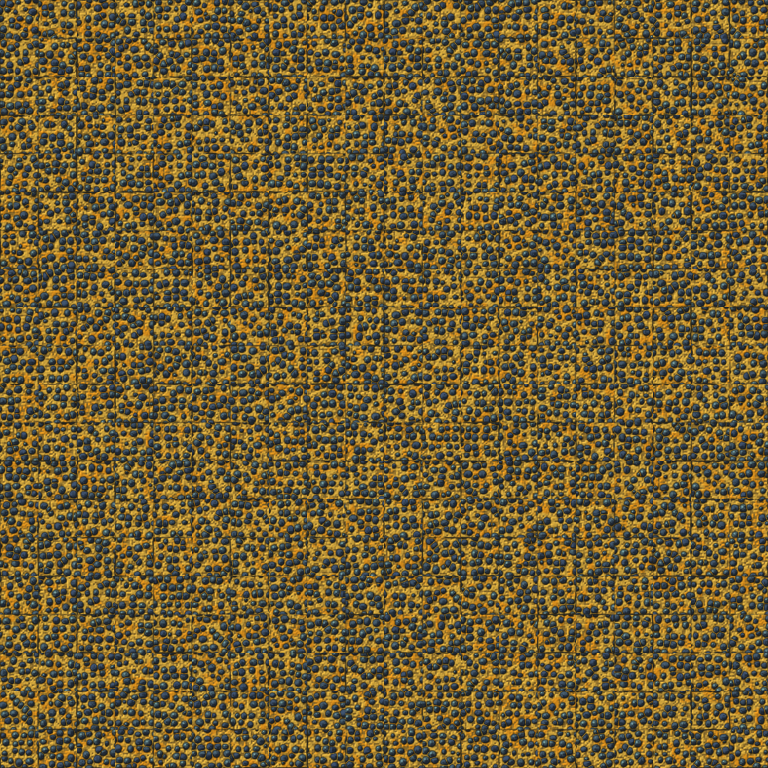
A WebGL 1 fragment shader for this texture:

```glsl
precision highp float;
// Blue-grey pebbles set in grainy gold, laid as 20 by 20 square patches.
// Each patch crops one jittered-cell pebble field at a random offset, so
// pebbles are cut at the joins, where broken dark seams run.

uniform vec2 u_resolution;

float hash(vec2 p) {
  return fract(sin(dot(p, vec2(127.1, 311.7))) * 43758.5453);
}

vec2 hash2(vec2 p) {
  return vec2(hash(p), hash(p + 17.3));
}

float noise(vec2 p) {
  vec2 i = floor(p), f = fract(p);
  f = f * f * (3.0 - 2.0 * f);
  return mix(mix(hash(i), hash(i + vec2(1.0, 0.0)), f.x),
             mix(hash(i + vec2(0.0, 1.0)), hash(i + vec2(1.0)), f.x), f.y);
}

// Darkness of a ragged seam: distance across it, position along it, edge id
float seam(float across, float along, vec2 edge) {
  float wobble = 0.03 * (noise(vec2(along * 7.0, hash(edge) * 50.0)) - 0.5);
  float broken = smoothstep(0.3, 0.6, noise(vec2(along * 4.0, hash(edge + 5.1) * 50.0)));
  float line = 1.0 - smoothstep(0.008, 0.03, abs(across + wobble));
  return line * broken * mix(0.25, 0.9, hash(edge + 9.7));
}

vec3 surface(vec2 uv) {
  vec2 tile = floor(uv * 20.0);
  vec2 local = fract(uv * 20.0);
  vec2 q = local * 4.4 + 40.0 * hash2(tile);

  // Nearest and second nearest pebble edge
  float nearest = 9.0, second = 9.0, seed = 0.0;
  vec2 dir = vec2(0.0);
  for (int y = -1; y <= 1; y++) {
    for (int x = -1; x <= 1; x++) {
      vec2 cell = floor(q) + vec2(float(x), float(y));
      vec2 offset = q - cell - 0.5 - 0.65 * (hash2(cell) - 0.5);
      float rnd = hash(cell + 31.7);
      float radius = mix(0.17, 0.45, sqrt(rnd));
      float squash = 0.24 * (hash(cell + 53.1) - 0.5);
      float d = length(offset * vec2(1.0 + squash, 1.0 - squash)) - radius;
      if (d < nearest) {
        second = nearest;
        nearest = d;
        dir = offset / radius;
        seed = hash(cell + 71.9);
      } else {
        second = min(second, d);
      }
    }
  }
  float edge = max(nearest, 0.5 * (nearest - second) + 0.06);

  // Gold ground: grain, orange stains, relief lit from the upper left
  float grain = noise(q * 5.0);
  float relief = grain - noise(q * 5.0 + vec2(-0.5, 0.5));
  float stain = noise(q * 1.3 + 9.0);
  vec3 gold = mix(vec3(0.78, 0.62, 0.23), vec3(0.80, 0.53, 0.11), smoothstep(0.45, 0.8, stain));
  vec3 ground = mix(vec3(0.54, 0.42, 0.17), gold, smoothstep(0.15, 0.6, grain));
  ground *= 1.0 + 0.45 * relief;
  float shade = dot(dir, vec2(0.5, -0.8));
  ground *= mix(mix(0.65, 0.38, smoothstep(-0.6, 0.8, shade)), 1.0, smoothstep(0.0, 0.17, edge));

  // Domed pebbles with a dark rim and a mottled highlight
  float mottle = noise(q * 6.0 + 3.0) - 0.5;
  vec3 blue = mix(vec3(0.25, 0.33, 0.45), vec3(0.31, 0.41, 0.41), seed);
  vec3 pebble = mix(vec3(0.12, 0.15, 0.19), blue, smoothstep(-0.6, 0.6, 0.9 * mottle - shade));
  pebble *= mix(0.55, 1.0, smoothstep(0.0, 0.12, -edge));
  float glint = 1.0 - smoothstep(0.1, 0.4, length(dir - vec2(-0.25, 0.3)));
  pebble += vec3(0.20, 0.27, 0.27) * glint * smoothstep(0.3, 0.9, seed);

  vec3 color = mix(pebble, ground, smoothstep(-0.04, 0.04, edge));

  // Seams on the patch borders, keyed by the nearest border
  vec2 border = floor(uv * 20.0 + 0.5);
  vec2 across = uv * 20.0 - border;
  float crack = max(seam(across.x, local.y, vec2(border.x, tile.y)),
                    seam(across.y, local.x, vec2(tile.x, border.y) + 60.0));
  return mix(color, vec3(0.15, 0.14, 0.10), crack);
}

void main() {
  // Four samples per pixel smooth the cut edges
  vec3 color = vec3(0.0);
  for (int j = 0; j < 2; j++) {
    for (int i = 0; i < 2; i++) {
      vec2 shift = 0.5 * vec2(float(i), float(j)) - 0.25;
      color += surface((gl_FragCoord.xy + shift) / u_resolution);
    }
  }
  gl_FragColor = vec4(color / 4.0, 1.0);
}
```
